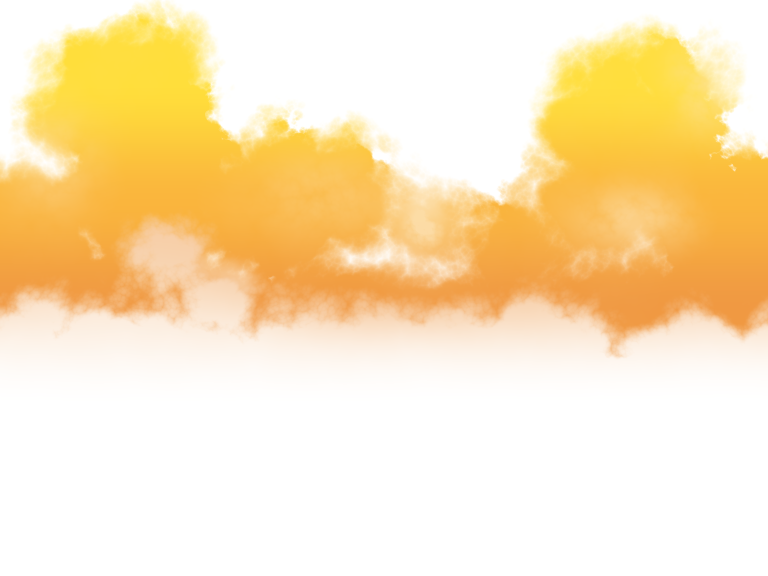
This background is drawn by a WebGL 1 fragment shader. Its source:

```glsl
precision highp float;
uniform vec2 u_resolution;

const vec3 PAPER  = vec3(1.0, 1.0, 1.0);
const vec3 PEACH  = vec3(0.965, 0.80, 0.64);
const vec3 ORANGE = vec3(0.94, 0.60, 0.26);
const vec3 AMBER  = vec3(0.98, 0.71, 0.24);
const vec3 YELLOW = vec3(1.0, 0.87, 0.23);
const vec3 CREAM  = vec3(0.99, 0.89, 0.72);

const float BODY_TOP = 0.545;
const float MIST_TOP = 0.467;
const float MIST_END = 0.278;
const float BLEND = 0.035;
const float NOISE_SCALE = 11.0;
const float EDGE_ROUGHNESS = 0.055;
const float MIST_ROUGHNESS = 0.065;
const float WARP = 0.006;

vec2 hash2(vec2 cell) {
  vec2 q = vec2(dot(cell, vec2(127.1, 311.7)), dot(cell, vec2(269.5, 183.3)));
  return fract(sin(q) * 43758.55);
}

// Squared distance to the nearest scattered point
float cellular(vec2 p) {
  vec2 cell = floor(p);
  vec2 f = p - cell;
  float nearest = 2.0;
  for (int j = -1; j <= 1; j++) {
    for (int i = -1; i <= 1; i++) {
      vec2 offset = vec2(float(i), float(j));
      vec2 d = offset + hash2(cell + offset) - f;
      nearest = min(nearest, dot(d, d));
    }
  }
  return nearest;
}

// Layered cellular noise, centred near zero, positive inside billows
float billow(vec2 p) {
  float sum = 0.0;
  float amp = 1.0;
  for (int i = 0; i < 5; i++) {
    sum += amp * (0.27 - min(cellular(p), 0.7));
    p = mat2(1.6, 1.2, -1.2, 1.6) * p + 7.3;
    amp *= 0.58;
  }
  return sum;
}

vec2 sineWarp(vec2 p) {
  vec2 w = sin(p.yx * vec2(17.0, 14.0) + vec2(0.5, 2.1));
  w += 0.5 * sin(p.yx * vec2(39.0, 43.0) + p * 21.0);
  return p + WARP * w;
}

// Joins a round puff to a signed distance
float addPuff(float d, vec2 p, vec2 centre, float radius) {
  float puff = length(p - centre) - radius;
  float h = max(BLEND - abs(d - puff), 0.0) / BLEND;
  return min(d, puff) - 0.25 * h * h * BLEND;
}

float glow(vec2 p, vec2 centre, vec2 size) {
  vec2 q = (p - centre) / size;
  return exp(-dot(q, q));
}

float cloudDistance(vec2 p) {
  float d = p.y - BODY_TOP;
  d = addPuff(d, p, vec2(0.215, 0.800), 0.149);
  d = addPuff(d, p, vec2(0.275, 0.890), 0.066);
  d = addPuff(d, p, vec2(0.260, 0.660), 0.150);
  d = addPuff(d, p, vec2(0.035, 0.580), 0.138);
  d = addPuff(d, p, vec2(0.480, 0.635), 0.144);
  d = addPuff(d, p, vec2(0.573, 0.650), 0.105);
  d = addPuff(d, p, vec2(0.738, 0.590), 0.066);
  d = addPuff(d, p, vec2(0.877, 0.560), 0.094);
  d = addPuff(d, p, vec2(1.020, 0.640), 0.095);
  d = addPuff(d, p, vec2(1.083, 0.760), 0.148);
  d = addPuff(d, p, vec2(1.160, 0.830), 0.094);
  d = addPuff(d, p, vec2(1.180, 0.640), 0.100);
  return addPuff(d, p, vec2(1.302, 0.610), 0.122);
}

float mistDistance(vec2 p) {
  float dip = 0.05 * glow(p, vec2(1.09, p.y), vec2(0.06, 1.0));
  float d = p.y - MIST_TOP + dip;
  d = addPuff(d, p, vec2(0.286, 0.552), 0.070);
  d = addPuff(d, p, vec2(0.408, 0.465), 0.080);
  d = addPuff(d, p, vec2(0.060, 0.420), 0.075);
  return addPuff(d, p, vec2(0.930, 0.410), 0.084);
}

void main() {
  vec2 p = gl_FragCoord.xy / u_resolution.y;
  vec2 warped = sineWarp(p);
  float detail = billow(warped * NOISE_SCALE);
  float broad = billow(warped * 4.0 + 31.0);

  // Cloud gradient with pale, airy patches
  vec3 cloud = mix(ORANGE, AMBER, smoothstep(0.46, 0.66, p.y));
  cloud = mix(cloud, YELLOW, smoothstep(0.64, 0.86, p.y));
  float pale = 0.75 * glow(p, vec2(0.735, 0.61), vec2(0.05, 0.075));
  pale += 0.5 * glow(p, vec2(1.10, 0.62), vec2(0.10, 0.055));
  pale += 0.5 * glow(p, vec2(1.225, 0.86), vec2(0.06, 0.09));
  pale += 0.4 * glow(p, vec2(0.09, 0.72), vec2(0.07, 0.08));
  pale += 0.3 * glow(p, vec2(0.56, 0.66), vec2(0.11, 0.07));
  pale *= clamp(0.85 + detail, 0.0, 1.2);
  cloud = mix(cloud, CREAM, clamp(pale + 0.08 * broad, 0.0, 0.85));

  // Upper edge, ragged in places and feathered elsewhere
  float softness = mix(0.007, 0.042, smoothstep(-0.25, 0.2, broad));
  float edge = cloudDistance(warped) - EDGE_ROUGHNESS * detail;
  vec3 color = mix(PAPER, cloud, smoothstep(softness, -softness, edge));

  // Mist rises over the base and dissolves downward
  float fade = smoothstep(MIST_END, 0.53, p.y + 0.012 * broad);
  fade *= mix(fade, 1.0, 0.25) * smoothstep(MIST_END, 0.33, p.y);
  fade *= 1.0 - 0.4 * glow(p, vec2(0.20, 0.45), vec2(0.26, 0.10));
  fade *= 1.0 + 0.35 * glow(p, vec2(0.66, 0.45), vec2(0.16, 0.05));
  vec3 mist = mix(PAPER, PEACH, min(fade, 1.0));
  float mistEdge = mistDistance(warped) - MIST_ROUGHNESS * (0.8 * detail + 0.2 * broad);
  color = mix(color, mist, smoothstep(0.02, -0.045, mistEdge));

  gl_FragColor = vec4(color, 1.0);
}
```
